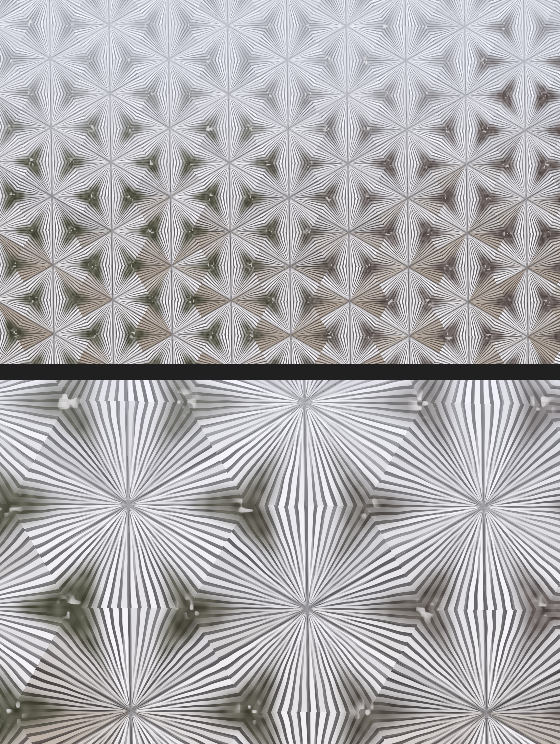
Top: the whole. Bottom: its middle third, enlarged.
Write a Shadertoy shader that draws this pattern.

```glsl
// Pressed glass: a triangular lattice of ribbed stars, lit pale above and earthy below.

const vec2  STAR_ORIGIN = vec2(0.138, 0.839);  // one star centre, in canvas heights
const vec2  STAR_PITCH  = vec2(0.188, 0.189);  // distance between neighbouring stars
const vec2  SHEAR       = vec2(0.013, 0.006);  // slight skew of the lattice
const float RIBS        = 12.0;                // ribs across one 60 degree fan
const float RIB_DARK    = 0.38;                // dark share of each rib
const float WOBBLE      = 0.22;                // unevenness of ribs, in rib widths
const float MERGE       = 0.19;                // distance from a star where ribs pair up
const float EDGE_WIDTH  = 0.006;               // half width of the lattice edge lines
const float POOL_REACH  = 0.37;                // length of the dark three-armed hollows

const vec3 LIGHT_TOP  = vec3(0.95, 0.96, 1.00);
const vec3 LIGHT_LOW  = vec3(0.97, 0.96, 0.97);
const vec3 GROOVE_TOP = vec3(0.68, 0.69, 0.72);
const vec3 GROOVE_LOW = vec3(0.41, 0.40, 0.41);
const vec3 EARTH      = vec3(0.53, 0.47, 0.41);
const vec3 HAZE       = vec3(0.62, 0.63, 0.66);
const vec3 OLIVE      = vec3(0.31, 0.31, 0.25);
const vec3 UMBER      = vec3(0.36, 0.32, 0.31);

const float ROOT3 = 1.7320508;
const float SIXTH = 1.0471976;                 // 60 degrees

float hash(vec2 p) {
    vec3 h = fract(vec3(p.xyx) * 0.1031);
    h += dot(h, h.yzx + 33.33);
    return fract((h.x + h.y) * h.z);
}

float noise(vec2 p) {
    vec2 i = floor(p), f = fract(p);
    f = f * f * (3.0 - 2.0 * f);
    return mix(mix(hash(i), hash(i + vec2(1, 0)), f.x),
               mix(hash(i + vec2(0, 1)), hash(i + vec2(1, 1)), f.x), f.y);
}

// Offset from the nearest point of a unit triangular lattice with vertical edges.
vec2 nearestStar(vec2 q) {
    vec2 cell = vec2(ROOT3, 1.0);
    vec2 a = mod(q + 0.5 * cell, cell) - 0.5 * cell;
    vec2 b = mod(q, cell) - 0.5 * cell;
    return dot(a, a) < dot(b, b) ? a : b;
}

// 0 in grooves, 1 on ribs; fades to the mean where finer than the pixels.
float ribProfile(float phase, float blur) {
    float ridge = 1.0 - abs(fract(phase) - 0.5) * 2.0;
    float rib = smoothstep(RIB_DARK - blur, RIB_DARK + blur, ridge);
    return mix(rib, 1.0 - RIB_DARK, smoothstep(0.5, 1.0, blur));
}

void mainImage(out vec4 fragColor, in vec2 fragCoord) {
    vec2 p = fragCoord / iResolution.y;
    float side = fragCoord.x / iResolution.x;
    float depth = 1.0 - p.y;                   // 0 at the top, 1 at the bottom

    // Lattice position
    vec2 q = p - STAR_ORIGIN;
    q = (q + SHEAR * q.yx) / STAR_PITCH;
    vec2 d = nearestStar(q);
    float pixel = 1.0 / (iResolution.y * STAR_PITCH.y);

    // Fan: one sixth of the star, centred on a lattice edge that halves it
    float turn = (floor(atan(d.y, d.x) / SIXTH) + 0.5) * SIXTH;
    vec2 axis = vec2(cos(turn), sin(turn));
    vec2 normal = vec2(-axis.y, axis.x);
    float along = max(dot(d, axis), 1e-3);
    float across = dot(d, normal);
    float hand = across < 0.0 ? -1.0 : 1.0;
    float slant = abs(axis.x);                 // 0 for upright fans

    // Triangle holding this half fan; like facets of neighbours catch like light
    vec2 hubOffset = 0.5 * axis + normal * hand * 0.5 / ROOT3;
    vec2 hubPos = q - d + hubOffset;
    vec2 triangle = floor(hubPos * vec2(2.0 * ROOT3, 2.0) + 0.5);
    float facetRandom = hash(triangle + 7.0 * floor(4.0 * axis + 0.5) + 90.0);
    float hubRandom = hash(triangle + 40.0);
    vec2 facing = axis + 0.6 * hand * normal;
    float refraction = smoothstep(0.2, 0.8, noise(hubPos * 0.3 + 2.3 * facing + 20.0));
    float facet = mix(refraction, facetRandom, 0.3);

    // Ribs radiate from the star and pair up near it
    float slope = across / along;
    float wobble = WOBBLE * (noise(q * 11.0) - 0.5);
    float phase = slope * RIBS * ROOT3 * 0.5 + wobble;
    float blur = 0.7 * RIBS * ROOT3 * 0.5 * pixel / along;
    float paired = 1.0 - smoothstep(MERGE - 0.05, MERGE + 0.05, along);
    float rib = mix(ribProfile(phase, blur), ribProfile(0.5 * phase, 0.5 * blur), paired);
    float ribRandom = hash(vec2(floor(phase), facetRandom * 91.0));

    // Light seen through the glass, dimmer towards the seams between fans
    float fall = smoothstep(0.05, 0.75, depth);
    vec3 light = mix(LIGHT_TOP, LIGHT_LOW, fall) - 0.09 * ribRandom;
    vec3 groove = mix(GROOVE_TOP, GROOVE_LOW, fall) + 0.16 * (ribRandom - 0.5);
    float tone = (facet - 0.45) * slant * mix(0.10, 0.24, fall);
    light -= max(tone, 0.0);
    groove -= tone;
    float dim = smoothstep(0.4, 1.0, abs(slope) * ROOT3) * smoothstep(0.1, 0.5, along);
    light -= 0.10 * dim;
    groove -= 0.08 * dim;

    // Some slanted half fans pick up the ground
    float cloud = noise(p * 4.0 + 3.0);
    float ground = smoothstep(0.45, 0.95, depth + 0.4 * (cloud - 0.5) - 0.12 * axis.y);
    ground *= slant * smoothstep(0.35, 0.75, facet);
    light = mix(light, EARTH * 1.25, 0.75 * ground);
    groove = mix(groove, EARTH * 0.74, 0.7 * ground);
    vec3 color = mix(groove, light, rib);

    // Lattice edges: a fine continuous groove beside a pale rim
    float edge = 1.0 - smoothstep(EDGE_WIDTH, EDGE_WIDTH + pixel, abs(across));
    float rim = 1.0 - smoothstep(0.0, pixel, abs(abs(across) - 4.0 * EDGE_WIDTH) - EDGE_WIDTH);
    color = mix(color, light, 0.45 * rim);
    color = mix(color, groove, 0.5 * edge);

    // Ragged hollows at triangle centres, with arms reaching towards the stars
    float seam = (along / ROOT3 - abs(across)) * 0.866;
    float hub = length(d - hubOffset);
    float grain = noise(q * 24.0);
    float ragged = hub + 1.5 * seam + 0.09 * (noise(q * 8.0 + 5.0) - 0.5);
    float pool = 1.0 - smoothstep(0.03, POOL_REACH, ragged);
    float rightSide = smoothstep(0.74, 0.92, side);
    float gap = exp(-pow((side - 0.6) / 0.16, 2.0));
    float strength = smoothstep(0.1, 0.6, depth + 0.25 * rightSide * hubRandom);
    strength *= (1.0 - 0.3 * gap) * mix(0.75, 1.1, hubRandom) * mix(0.75, 1.05, facet);
    strength = (0.3 + 0.85 * strength) * (1.25 - 0.4 * rib);
    vec3 poolColor = mix(OLIVE, UMBER, smoothstep(0.35, 0.7, side)) + 0.2 * (grain - 0.5);
    poolColor = mix(HAZE, poolColor, smoothstep(0.1, 0.5, depth + 0.2 * rightSide));
    color = mix(color, poolColor, clamp(1.25 * pool * strength, 0.0, 0.92));

    // Small broken glints at the hubs
    float glint = smoothstep(0.6, 0.8, noise(q * 40.0 + 9.0));
    glint *= 1.0 - smoothstep(0.02, 0.09, hub);
    color = mix(color, LIGHT_LOW, 0.7 * glint);

    fragColor = vec4(clamp(color, 0.0, 1.0), 1.0);
}
```
